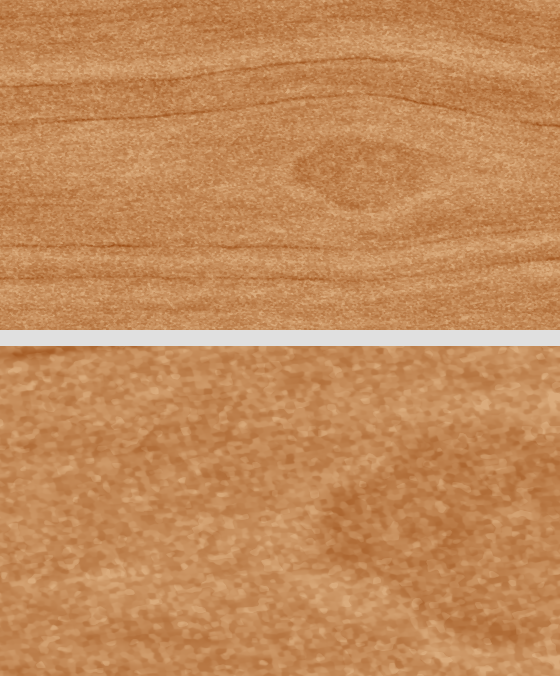
Top, the full canvas; bottom, a detail of the centre.
A Shadertoy shader for this texture:

```glsl
// Warm planed wood: long horizontal grain that swells around an eye-shaped knot.
// The height is warped into a grain coordinate, then growth lines, soft bands,
// stretched cellular streaks and a fine speckle are summed into one tone.

vec3 hash3(vec2 c) {
    vec3 h = fract(c.xyx * vec3(0.1031, 0.1030, 0.0973));
    h += dot(h, h.yxz + 33.33);
    return fract((h.xxy + h.yzz) * h.zyx);
}

// Smooth cellular noise: random cell values blended by distance
float cells(vec2 p) {
    vec2 cell = floor(p), f = p - cell;
    float sum = 0.0, total = 0.0;
    for (int j = -1; j <= 1; j++)
    for (int i = -1; i <= 1; i++) {
        vec2 o = vec2(i, j);
        vec3 h = hash3(cell + o + 57.0);
        vec2 d = o + 0.15 + 0.7 * h.xy - f;
        float w = exp(-6.0 * dot(d, d));
        sum += w * h.z;
        total += w;
    }
    return sum / total;
}

float bell(float d, float width) {
    d /= width;
    return exp(-d * d);
}

float blob(vec2 d, vec2 size) {
    d /= size;
    return exp(-dot(d, d));
}

// Height with the swelling around the knot removed
float grainHeight(vec2 p) {
    float dx = (p.x - 1.1) / (p.x < 1.1 ? 0.5 : 0.36);
    float upper = 0.108 / (1.0 + dx * dx) - 0.02 * smoothstep(1.3, 1.7, p.x);
    float lower = 0.06 * smoothstep(1.0, 1.85, p.x) - 0.013 * bell(p.x - 1.1, 0.2);
    float ripple = 0.002 * sin(p.x * 9.0 + p.y * 13.0) + 0.001 * sin(p.x * 23.0 - p.y * 31.0);
    return p.y - mix(lower, upper, smoothstep(0.3, 0.6, p.y)) + ripple;
}

// Dark growth lines, crisp below and fading upward
float growthLines(float s, float x) {
    // height, line strength, shade strength, shade width
    vec4 rings[7] = vec4[7](
        vec4(0.605, 0.42, 0.20, 0.040), vec4(0.717, 0.30, 0.05, 0.015),
        vec4(0.254, 0.32, 0.08, 0.020), vec4(0.159, 0.26, 0.24, 0.018),
        vec4(0.845, 0.15, 0.10, 0.030), vec4(0.930, 0.18, 0.06, 0.025),
        vec4(0.060, 0.04, 0.08, 0.030));
    float dark = 0.0;
    for (int i = 0; i < 7; i++) {
        vec4 ring = rings[i];
        float id = float(i) * 7.3;
        float d = s - ring.x + 0.006 * (cells(vec2(x * 16.0, id)) - 0.5);
        float vary = 0.35 + 1.3 * cells(vec2(x * 5.0, id + 3.5));
        float shade = exp(-max(d, 0.0) / ring.w) * smoothstep(-0.006, 0.003, d);
        dark += vary * ring.y * bell(d, 0.0045) + ring.z * shade;
    }
    return dark;
}

// Pointed dark eye with a pale rim
float knot(vec2 p) {
    vec2 q = p - vec2(1.08, 0.478);
    q.y += 0.008 * sin(q.x * 15.0);
    float left = 1.0 - smoothstep(-0.16, 0.14, q.x);
    float power = mix(2.0, 1.35, left);
    vec2 a = pow(abs(q / vec2(0.205, 0.112)) + 0.0001, vec2(power));
    float r = pow(a.x + a.y, 1.0 / power) + 0.09 * (cells(p * vec2(14.0, 30.0)) - 0.5);
    float inside = 1.0 - smoothstep(0.86, 1.06, r);
    float below = 1.0 - smoothstep(-0.08, 0.06, q.y);
    float tone = -inside * (0.11 + 0.17 * left);
    tone -= bell(r - 0.92, 0.09) * left * (0.03 + 0.14 * below);
    tone += bell(r - 1.18, 0.13) * (0.06 + 0.17 * below);
    tone += 0.08 * blob(q - vec2(0.09, 0.03), vec2(0.03, 0.05));
    return tone;
}

void mainImage(out vec4 fragColor, in vec2 fragCoord) {
    vec2 p = fragCoord / iResolution.y;
    float s = grainHeight(p);

    // Broad pale and brown bands
    float tone = 0.575;
    tone += 0.22 * bell(s - 0.765, 0.026) + 0.19 * bell(s - 0.218, 0.025);
    tone += 0.26 * bell(s - 0.118, 0.022) + 0.12 * bell(s - 0.56, 0.025);
    tone -= 0.10 * bell(s - 0.675, 0.030) + 0.13 * bell(s - 0.93, 0.09);
    tone += 0.21 * blob(p - vec2(0.55, 0.46), vec2(0.42, 0.07));
    tone += 0.18 * blob(p - vec2(1.48, 0.48), vec2(0.16, 0.08));
    tone -= 0.21 * blob(p - vec2(0.12, 0.375), vec2(0.48, 0.06));
    tone -= 0.08 * blob(p - vec2(1.35, 0.35), vec2(0.30, 0.04));
    tone += knot(p) - growthLines(s, p.x);

    // Streaks stretched along the grain
    tone += 0.27 * (cells(vec2(p.x * 2.0, s * 19.0)) - 0.5);
    tone += 0.24 * (cells(vec2(p.x * 5.0, s * 58.0 + 9.0)) - 0.5);
    tone += 0.25 * (cells(vec2(p.x * 20.0, s * 135.0)) - 0.5);

    // Fine speckle with small pale flecks
    vec2 slanted = vec2(p.x + 0.3 * p.y, p.y - 0.12 * p.x);
    tone += 0.62 * (cells(slanted * vec2(145.0, 200.0)) - 0.5);
    tone += 0.16 * (cells(p * vec2(50.0, 75.0) + 20.0) - 0.5);
    tone += 0.32 * smoothstep(0.66, 0.92, cells(slanted * vec2(115.0, 160.0) + 40.0));

    vec3 darkWood = vec3(0.68, 0.41, 0.20), paleWood = vec3(0.82, 0.62, 0.43);
    fragColor = vec4(mix(darkWood, paleWood, clamp(tone, -0.45, 1.25)), 1.0);
}
```
